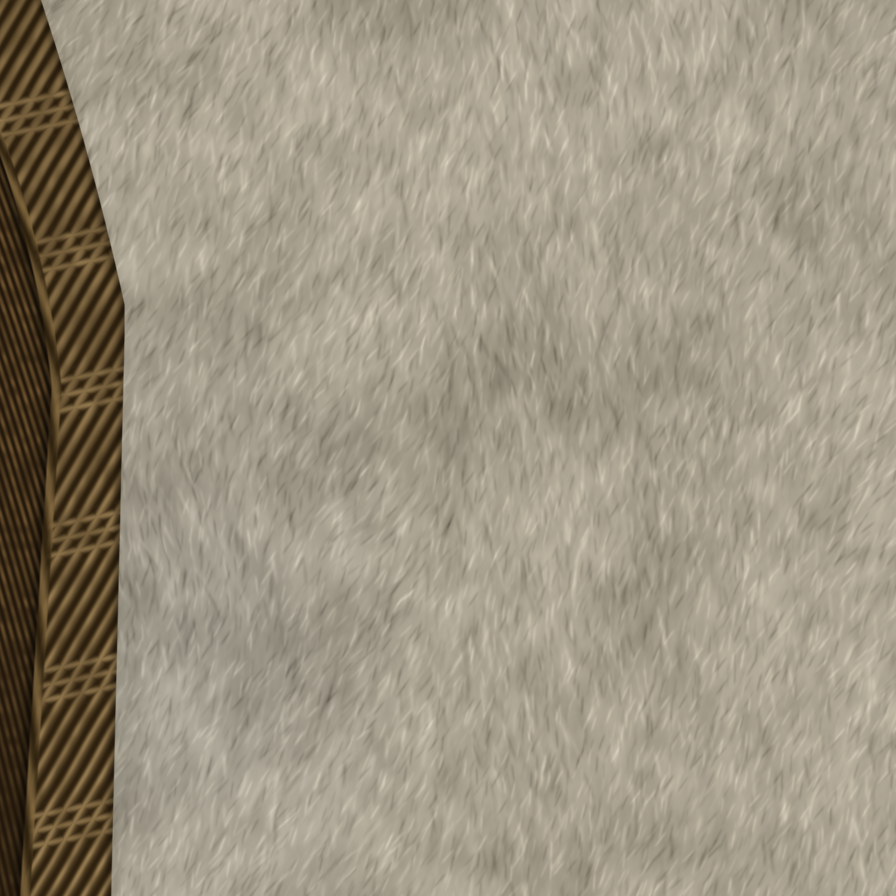
A WebGL 2 fragment shader for this texture:

```glsl
#version 300 es
precision highp float;
// Pale, mottled fur beside a curved border of woven golden cane.
uniform vec2 u_resolution;
out vec4 fragColor;

float hash(vec2 p) {
  vec3 q = fract(p.xyx * 0.1031);
  q += dot(q, q.yzx + 33.33);
  return fract((q.x + q.y) * q.z);
}

float noise(vec2 p) {
  vec2 i = floor(p), f = fract(p);
  f = f * f * (3.0 - 2.0 * f);
  return mix(mix(hash(i), hash(i + vec2(1, 0)), f.x),
             mix(hash(i + vec2(0, 1)), hash(i + vec2(1, 1)), f.x), f.y);
}

float fbm(vec2 p) {
  float sum = 0.0, gain = 0.5;
  for (int i = 0; i < 4; i++) {
    sum += gain * noise(p);
    p = mat2(1.6, 1.2, -1.2, 1.6) * p + 7.3;
    gain *= 0.5;
  }
  return sum;
}

// Soft elliptical patch
float blot(vec2 p, vec2 center, vec2 radius) {
  vec2 d = (p - center) / radius;
  return exp(-dot(d, d));
}

// Signed sum of light and dark tapered hairs scattered on a jittered grid
float hairs(vec2 p, float count, float lean, float seed) {
  vec2 scale = count * vec2(1.0, 0.4);
  vec2 cell = floor(p * scale);
  float sum = 0.0;
  for (int y = -1; y <= 1; y++)
  for (int x = -1; x <= 1; x++) {
    vec2 id = cell + vec2(x, y);
    vec2 jitter = vec2(hash(id + seed), hash(id + seed + 41.7));
    float angle = lean + 0.7 * (hash(id + seed + 83.1) - 0.5);
    vec2 dir = vec2(sin(angle), cos(angle));
    vec2 d = p - (id + jitter) / scale;
    float along = abs(dot(d, dir)) * scale.y / 0.75;
    float across = dot(d, vec2(dir.y, -dir.x)) * count / 0.22;
    float tone = 2.0 * hash(id + seed + 17.9) - 1.0;
    sum += tone * exp(-across * across) * smoothstep(1.0, 0.3, along);
  }
  return sum;
}

vec3 fur(vec2 p) {
  float lean = 0.2 + 0.75 * (noise(p * 5.0 + 3.0) - 0.5);

  // Broad mottling
  float shade = 0.13 * (fbm(p * vec2(8.0, 10.0)) - 0.47);
  shade += 0.12 * (fbm(p * vec2(42.0, 24.0)) - 0.47);
  shade -= 0.065 * blot(p, vec2(0.58, 0.58), vec2(0.13, 0.08));
  shade -= 0.070 * blot(p, vec2(0.33, 0.23), vec2(0.08, 0.06));
  shade -= 0.040 * blot(p, vec2(0.23, 0.63), vec2(0.10, 0.06));
  shade -= 0.055 * blot(p, vec2(0.71, 0.29), vec2(0.05, 0.08));
  shade -= 0.065 * blot(p, vec2(0.75, 0.06), vec2(0.09, 0.05));
  shade -= 0.045 * blot(p, vec2(0.45, 0.97), vec2(0.07, 0.05));
  shade -= 0.035 * blot(p, vec2(0.91, 0.75), vec2(0.06, 0.06));
  shade += 0.045 * blot(p, vec2(0.60, 0.87), vec2(0.12, 0.07));
  shade += 0.040 * blot(p, vec2(0.84, 0.83), vec2(0.09, 0.06));
  shade += 0.035 * blot(p, vec2(0.49, 0.66), vec2(0.05, 0.04));
  shade += 0.035 * blot(p, vec2(0.85, 0.24), vec2(0.14, 0.08));

  // Clumps, strands and fine hairs
  shade += 0.040 * hairs(p, 54.0, lean, 5.0);
  shade += 0.070 * hairs(p, 92.0, lean - 0.1, 29.0);
  shade += 0.080 * hairs(p, 138.0, lean + 0.1, 61.0);

  vec3 color = vec3(0.662, 0.630, 0.560) + shade * vec3(1.0, 0.99, 0.95);
  float cool = blot(p, vec2(0.22, 0.26), vec2(0.20, 0.30));
  return color + cool * vec3(-0.030, -0.020, -0.003);
}

vec3 cane(vec2 p, float inner, float outer) {
  // Diagonal canes, crossed at regular heights by bundles of flatter ones
  float t = dot(p, vec2(0.87, -0.5)) + 0.0015 * noise(p * 22.0);
  float slant = 0.5 + 0.5 * cos(6.2832 * t / 0.0165);
  float split = 0.5 + 0.5 * cos(6.2832 * t / 0.0083 + 1.5);
  float level = mod(p.y - 0.2 * p.x + 0.015, 0.16) - 0.08;
  float binding = smoothstep(0.033, 0.022, abs(level));
  float flatCane = 0.5 + 0.5 * cos(6.2832 * level / 0.0165);
  float weave = max(0.85 * slant + 0.15 * split, flatCane * binding * 0.9);
  weave *= 0.82 + 0.3 * noise(p * vec2(90.0, 45.0));
  vec3 woven = mix(vec3(0.17, 0.12, 0.05), vec3(0.56, 0.46, 0.30), pow(weave, 1.5));
  woven *= 0.75 + 0.25 * smoothstep(0.0, 0.010, outer - p.x);

  // Dark side panel with fine leaning threads
  float thread = 0.5 + 0.5 * cos(6.2832 * (p.x + 0.22 * p.y + 0.09 * p.y * p.y) / 0.0085);
  thread *= 0.45 + 0.65 * noise(p * vec2(70.0, 110.0));
  vec3 panel = mix(vec3(0.13, 0.09, 0.04), vec3(0.40, 0.30, 0.17),
                   thread * mix(0.5, 1.0, smoothstep(0.1, 0.4, p.y)));

  // Twisted cord along the seam
  float seam = p.x - inner;
  vec3 color = mix(panel, woven, smoothstep(-0.002, 0.002, seam));
  color *= 1.0 - 0.45 * exp(-pow((seam + 0.007) / 0.006, 2.0));
  float twist = 0.5 + 0.5 * cos(6.2832 * (p.y * 9.0 + seam * 45.0));
  vec3 cord = mix(vec3(0.19, 0.14, 0.06), vec3(0.50, 0.40, 0.24), twist);
  return mix(color, cord, 0.85 * smoothstep(0.007, 0.004, abs(seam)));
}

void main() {
  vec2 p = gl_FragCoord.xy / u_resolution;
  float pixel = 1.0 / u_resolution.x;

  // Outer rim and inner seam bend near the middle of the height
  float d = max(p.y - 0.66, 0.0);
  float outer = min(0.124 + 0.024 * p.y, 0.139 - 0.22 * d - 0.16 * d * d);
  float e = max(p.y - 0.57, 0.0);
  float inner = min(0.028 + 0.062 * p.y, 0.063 - 0.1 * e - 0.48 * e * e);

  vec3 color = fur(p);
  color *= 1.0 - 0.06 * exp(-max(p.x - outer, 0.0) / 0.012);
  float rim = smoothstep(-pixel, pixel, p.x - outer);
  color = mix(cane(p, inner, outer), color, rim);
  fragColor = vec4(color, 1.0);
}
```
